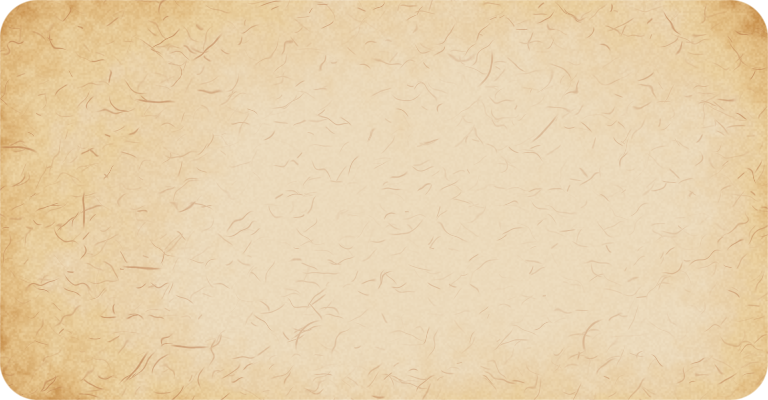
Reproduce this texture procedurally as a Shadertoy shader.

```glsl
// Draws a rounded sheet of aged handmade paper with scattered curved fibres.

const vec3 PALE   = vec3(0.925, 0.855, 0.735);
const vec3 CREAM  = vec3(0.915, 0.820, 0.665);
const vec3 STRAW  = vec3(0.912, 0.805, 0.610);
const vec3 GOLD   = vec3(0.885, 0.740, 0.510);
const vec3 BROWN  = vec3(0.780, 0.550, 0.280);
const vec3 FIBRE  = vec3(0.700, 0.430, 0.260);
const float CORNER_RADIUS = 0.095;

// Long fibres: centre x, centre y, angle, bend
const int LONG_COUNT = 11;
const vec4 LONG_FIBRES[LONG_COUNT] = vec4[LONG_COUNT](
    vec4(0.355, 0.330, -0.05, 1.0), vec4(0.475, 0.132, -0.05, 0.5),
    vec4(0.388, 0.745, -0.05, 1.0), vec4(0.045, 0.632, -0.10, -3.0),
    vec4(0.520, 0.880, 0.75, 1.0),  vec4(0.210, 0.475, 1.57, 0.5),
    vec4(1.225, 0.825, 1.20, 5.0),  vec4(0.755, 0.175, 0.90, -9.0),
    vec4(1.465, 0.170, 1.10, -9.0), vec4(0.342, 0.080, 0.90, 1.0),
    vec4(1.362, 0.675, 0.80, 1.0));

// Integer hash of a cell, four values in 0..1
vec4 hash4(ivec2 cell, int seed) {
    uvec4 v = uvec4(uint(cell.x), uint(cell.y), uint(seed), 17u);
    v = v * 1664525u + 1013904223u;
    v += v.yzxy * v.wxyz;
    v ^= v >> 16u;
    v += v.yzxy * v.wxyz;
    v ^= v >> 15u;
    return vec4(v & 65535u) / 65535.0;
}

float valueNoise(vec2 p, int seed) {
    ivec2 c = ivec2(floor(p));
    vec2 f = fract(p);
    f = f * f * (3.0 - 2.0 * f);
    float low  = mix(hash4(c, seed).x, hash4(c + ivec2(1, 0), seed).x, f.x);
    float high = mix(hash4(c + ivec2(0, 1), seed).x, hash4(c + ivec2(1, 1), seed).x, f.x);
    return mix(low, high, f.y);
}

float fbm(vec2 p, int seed) {
    float sum = 0.0, gain = 0.5;
    for (int i = 0; i < 5; i++) {
        sum += gain * valueNoise(p, seed + i);
        p = mat2(1.6, 1.2, -1.2, 1.6) * p;
        gain *= 0.5;
    }
    return sum / 0.97;
}

// Coverage of a bent stroke with tapered ends
float stroke(vec2 p, float angle, float halfLength, float bend, float width, float blur) {
    float c = cos(angle), s = sin(angle);
    p = vec2(c * p.x + s * p.y, c * p.y - s * p.x);
    float slope = 2.0 * bend * p.x;
    float d = abs(p.y - bend * p.x * p.x) / sqrt(1.0 + slope * slope);
    float taper = 1.0 - smoothstep(0.5, 1.0, abs(p.x) / halfLength);
    return taper * (1.0 - smoothstep(width - 0.5 * blur, width + blur, d));
}

// One hashed fibre in each grid cell
float fibreLayer(vec2 p, float cellSize, int seed, float blur) {
    ivec2 home = ivec2(floor(p / cellSize));
    float cover = 0.0;
    for (int j = -1; j <= 1; j++)
    for (int i = -1; i <= 1; i++) {
        ivec2 cell = home + ivec2(i, j);
        vec4 h = hash4(cell, seed), k = hash4(cell, seed + 50);
        vec2 centre = (vec2(cell) + h.xy) * cellSize;
        float halfLength = cellSize * mix(0.15, 0.5, k.x);
        float bend = (k.y - 0.5) * 2.0 / cellSize;
        float angle = mix(-0.9, 1.3, h.z);
        cover = max(cover, k.z * k.z * stroke(p - centre, angle, halfLength, bend, 0.0009, blur));
    }
    return cover;
}

// Amount of ageing: a broad left side, narrow other edges, darker corners
float ageing(vec2 p, vec2 size) {
    vec2 far = size - p;
    float age = 0.45 * exp(-p.x / 0.06) + 0.42 * (1.0 - smoothstep(0.15, 0.80, p.x));
    age += 0.45 * exp(-far.x / 0.06) + 0.22 * exp(-far.x / 0.22);
    age += 0.46 * exp(-far.y / 0.13) + 0.42 * exp(-p.y / 0.10);
    age += 0.38 * exp(-length(far) / 0.18) + 0.28 * exp(-length(p) / 0.16);
    return age;
}

vec3 paperColour(float age) {
    vec3 colour = mix(PALE, CREAM, smoothstep(0.05, 0.35, age));
    colour = mix(colour, STRAW, smoothstep(0.3, 0.6, age));
    colour = mix(colour, GOLD, smoothstep(0.55, 0.95, age));
    return mix(colour, BROWN, smoothstep(0.9, 1.5, age));
}

void mainImage(out vec4 fragColor, in vec2 fragCoord) {
    vec2 p = fragCoord / iResolution.y;
    vec2 size = vec2(iResolution.x / iResolution.y, 1.0);
    float pixel = 1.0 / iResolution.y;

    // Stained base with cloudy blotches and fine grain
    float age = ageing(p, size);
    float cloud = fbm(p * 6.0, 3) - 0.5;
    float mottle = fbm(p * 28.0, 21) - 0.5;
    float grain = valueNoise(p * 200.0, 40) - 0.5;
    float strength = 0.35 + min(age, 1.0);
    vec3 colour = paperColour(max(age + strength * (0.75 * cloud + 0.5 * mottle), 0.0));
    colour += grain * 0.07 * strength * vec3(0.6, 0.9, 1.1);

    // Short wavy fibres, then the long ones
    vec2 wobble = vec2(valueNoise(p * 38.0, 61), valueNoise(p * 38.0, 62)) - 0.5;
    vec2 bent = p + 0.016 * wobble;
    float fibres = 0.0;
    for (int i = 0; i < 5; i++)
        fibres = max(fibres, fibreLayer(bent + 0.37 * float(i), 0.055 + 0.015 * float(i), 70 + i, pixel));
    float fibreFade = mix(0.28, 0.52, smoothstep(0.05, 0.5, age));
    float longCover = 0.0;
    for (int i = 0; i < LONG_COUNT; i++) {
        vec4 f = LONG_FIBRES[i];
        longCover = max(longCover, stroke(p + 0.005 * wobble - f.xy, f.z, 0.055, f.w, 0.0016, pixel));
    }
    colour = mix(colour, FIBRE, max(fibres * fibreFade, longCover * fibreFade));

    // Rounded sheet on white
    vec2 q = abs(p - 0.5 * size) - 0.5 * size + CORNER_RADIUS;
    float edge = length(max(q, 0.0)) + min(max(q.x, q.y), 0.0) - CORNER_RADIUS;
    colour = mix(colour, vec3(1.0), smoothstep(-pixel, pixel, edge));
    fragColor = vec4(colour, 1.0);
}
```
